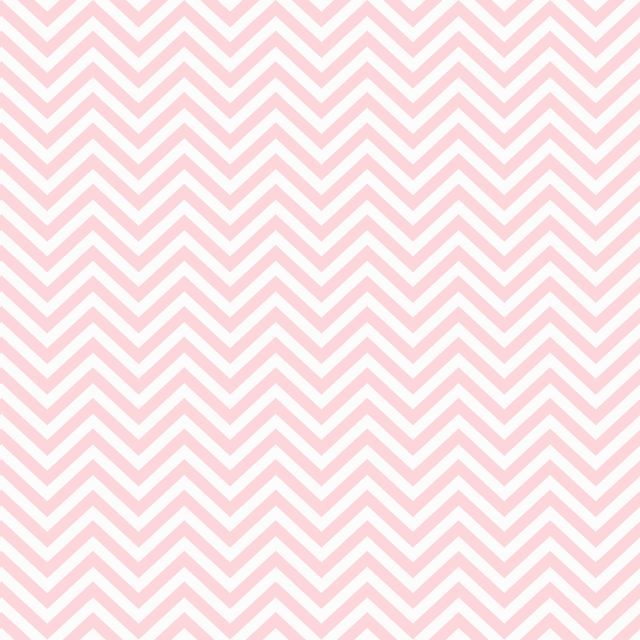
A WebGL 2 fragment shader for this pattern:

```glsl
#version 300 es
precision highp float;
// Draws pale pink and white chevron stripes running across the canvas.

uniform vec2 u_resolution;
out vec4 fragColor;

// Triangle wave: 0 at each peak of the zigzag, 1 at each valley.
float zigzag(float x) {
    return 1.0 - abs(2.0 * fract(x) - 1.0);
}

void main() {
    vec2 uv = gl_FragCoord.xy / u_resolution;

    // Stripe coordinate: one unit per pink and white pair, counted downward.
    float drop = 0.066 * zigzag((uv.x - 0.0023) * 7.0);
    float stripe = (1.0 - uv.y - drop) * 20.915;

    // Signed distance to the pink band, in stripe units.
    float halfWidth = 0.26;
    float edge = abs(fract(stripe - halfWidth + 0.5) - 0.5) - halfWidth;

    // Smooth over about one pixel across the slanted edge.
    float blur = 0.65 * 20.915 / u_resolution.y;
    float pinkAmount = 1.0 - smoothstep(-blur, blur, edge);

    vec3 white = vec3(0.99);
    vec3 pink = vec3(0.99, 0.84, 0.86);
    fragColor = vec4(mix(white, pink, pinkAmount), 1.0);
}
```
